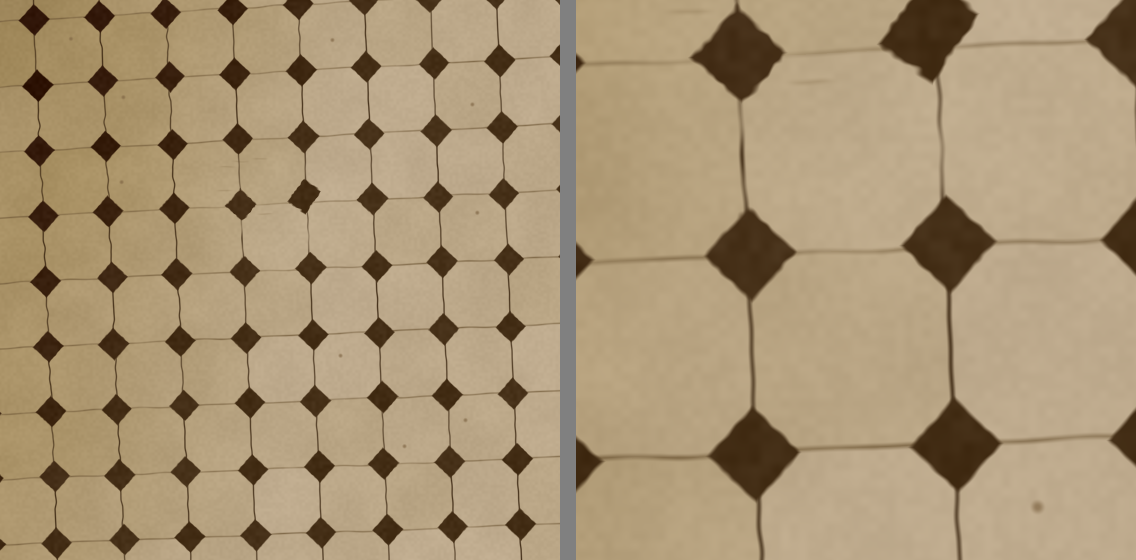
Left, the full canvas; right, a detail of the centre.
Give the GLSL for this pattern, as a three.js fragment shader.

```glsl
// Worn floor of cream octagon tiles with small dark diamond insets, slightly rotated.
varying vec2 vUv;

float hash(vec2 p) {
  vec3 q = fract(p.xyx * 0.1031);
  q += dot(q, q.yzx + 33.33);
  return fract((q.x + q.y) * q.z);
}

float noise(vec2 p) {
  vec2 i = floor(p), f = fract(p);
  f = f * f * (3.0 - 2.0 * f);
  return mix(mix(hash(i), hash(i + vec2(1, 0)), f.x),
             mix(hash(i + vec2(0, 1)), hash(i + vec2(1, 1)), f.x), f.y);
}

// Soft coverage: 1 where d is well below the edge, 0 above it
float cover(float d, float edge, float soft) {
  return 1.0 - smoothstep(edge - soft, edge + soft, d);
}

// Canvas position to tile units, with a corner of the lattice at the origin
vec2 toLattice(vec2 uv) {
  vec2 p = (uv - vec2(0.5586, 0.4023)) / 0.118;
  vec2 axis = normalize(vec2(1.0, 0.0445));
  vec2 q = vec2(dot(p, axis), dot(p, vec2(-axis.y, axis.x)));
  q.y -= 0.0025 * q.x * q.y;
  return q;
}

void main() {
  vec2 q = toLattice(vUv);
  vec2 tile = floor(q);
  vec2 corner = floor(q + 0.5);
  vec2 local = q - corner;
  float light = smoothstep(0.0, 0.6, vUv.x + 0.25 * (0.5 - vUv.y));
  float worn = 1.0 - smoothstep(0.04, 0.15, length((vUv - vec2(0.49, 0.62)) * vec2(0.8, 1.0)));

  // Glazed tiles: uneven light, tint per tile, mottling and grain
  vec3 color = mix(vec3(0.665, 0.573, 0.4), vec3(0.735, 0.657, 0.535), light);
  color += (hash(tile + 40.0) - 0.5) * vec3(0.022, 0.024, 0.04);
  color += (noise(q * 2.3 + 20.0) - 0.5) * 0.03;
  color += (noise(vUv * 190.0) - 0.5) * 0.025;
  color += worn * vec3(0.012, 0.014, 0.016);
  color -= 0.05 * (1.0 - smoothstep(0.0, 0.25, length(vUv - vec2(0.0, 1.0))));

  // Faint specks, on a few tiles only
  vec2 speck = fract(q) - vec2(hash(tile + 71.0), hash(tile + 93.0)) * 0.6 - 0.2;
  float hasSpeck = step(0.88, hash(tile + 57.0));
  color = mix(color, vec3(0.5, 0.4, 0.27), 0.7 * hasSpeck * cover(length(speck), 0.025, 0.02));

  // Short smears in the worn area
  for (int i = 0; i < 5; i++) {
    float k = float(i);
    vec2 center = vec2(0.37, 0.6) + vec2(hash(vec2(k, 3.0)), hash(vec2(k, 8.0))) * vec2(0.14, 0.12);
    vec2 d = abs(vUv - center - vec2(0.0, 0.002 * noise(vUv * 60.0)));
    float smear = cover(d.x, 0.011, 0.007) * cover(d.y, 0.001, 0.002);
    color = mix(color, vec3(0.56, 0.47, 0.33), 0.4 * smear);
  }

  // Horizontal joints: pale, soft and broken
  float waveY = (noise(vec2(q.x * 3.0, corner.y * 7.0 + 50.0)) - 0.5) * 0.025;
  float strengthY = 0.4 + 0.35 * noise(vec2(q.x * 5.0 + 30.0, corner.y * 9.0 + 60.0));
  strengthY += 0.2 * hash(vec2(tile.x, corner.y) + 15.0) - 0.4 * worn;
  float jointY = cover(abs(local.y + waveY), 0.009, 0.016);
  color = mix(color, vec3(0.45, 0.36, 0.23), jointY * clamp(strengthY, 0.0, 1.0));

  // Vertical joints: thin and dark, rougher towards the left
  float rough = mix(0.035, 0.012, light);
  float waveX = (noise(vec2(corner.x * 11.0 + 30.0, q.y * 8.0 + 80.0)) - 0.5) * rough;
  float strengthX = 0.65 + 0.3 * hash(vec2(corner.x, tile.y) + 22.0);
  strengthX -= 0.65 * worn * noise(vec2(corner.x + 9.0, q.y * 6.0 + 90.0));
  float jointX = cover(abs(local.x + waveX), 0.01, 0.012);
  color = mix(color, vec3(0.24, 0.16, 0.075), jointX * strengthX);

  // Diamonds: small offsets, with one loose and enlarged inset
  float loose = 1.0 - step(0.5, length(corner - vec2(0.0, 2.0)));
  vec2 offset = (vec2(hash(corner + 11.0), hash(corner + 35.0)) - 0.5) * 0.035;
  offset = mix(offset, vec2(-0.03, 0.1), loose);
  vec2 d = local - offset;
  d.y -= 0.25 * loose * d.x;
  float size = 0.226 + 0.012 * hash(corner + 64.0) + 0.025 * loose;
  float ragged = (noise(q * 22.0 + 300.0) - 0.5) * mix(0.014, 0.035, worn);
  float diamond = cover(abs(d.x) + abs(d.y) * 0.96 + ragged, size, 0.019);

  // Insets are redder and darker at the upper left
  float shade = smoothstep(0.0, 0.8, vUv.x + 0.6 * (1.0 - vUv.y));
  vec3 inset = mix(vec3(0.17, 0.065, 0.015), vec3(0.265, 0.18, 0.085), shade);
  inset += (hash(corner + 81.0) - 0.5) * 0.03 + (noise(vUv * 150.0 + 7.0) - 0.5) * 0.04;
  color = mix(color, inset, diamond);

  gl_FragColor = vec4(clamp(color, 0.0, 1.0), 1.0);
}
```
